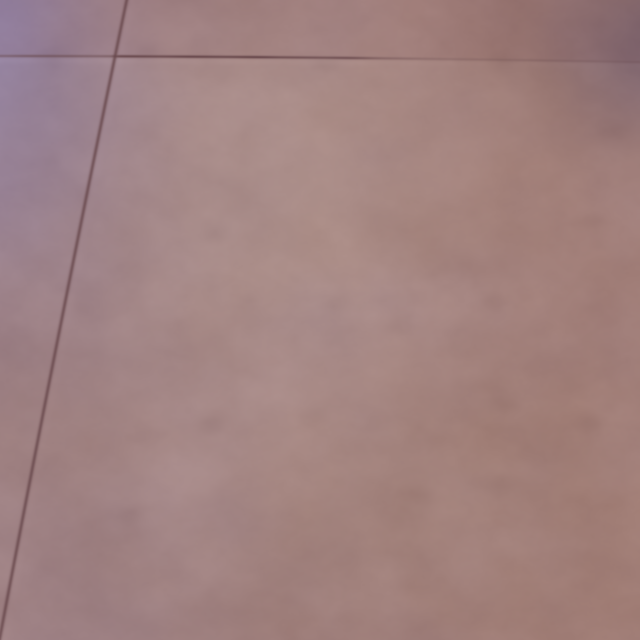
A three.js fragment shader for this texture:

```glsl
// Dusty rose floor slabs seen close up: one large slab and slivers of three others.
// Two gently curved seams cross at the upper left; soft colour gradients and
// layered value noise give the uneven light and the worn, cloudy surface.
varying vec2 vUv;

float hash(vec2 p) {
  return fract(sin(dot(p, vec2(127.1, 311.7))) * 43758.5453);
}

float noise(vec2 p) {
  vec2 i = floor(p);
  vec2 f = fract(p);
  f = f * f * (3.0 - 2.0 * f);
  return mix(mix(hash(i), hash(i + vec2(1.0, 0.0)), f.x),
             mix(hash(i + vec2(0.0, 1.0)), hash(i + vec2(1.0, 1.0)), f.x), f.y);
}

// Layered noise centred on zero
float fbm(vec2 p) {
  float sum = 0.0;
  float amp = 0.5;
  for (int i = 0; i < 4; i++) {
    sum += amp * (noise(p) - 0.5);
    p = mat2(1.6, 1.2, -1.2, 1.6) * p + 7.3;
    amp *= 0.55;
  }
  return sum;
}

// Bell-shaped band around a line
float band(float d, float width) {
  return exp(-d * d / (width * width));
}

// Round falloff around a centre
float glow(vec2 p, vec2 centre, vec2 radius) {
  vec2 q = (p - centre) / radius;
  return exp(-dot(q, q));
}

void main() {
  vec2 p = vUv;

  // Broad light: pale middle, warm right side, cool upper corners
  vec3 color = mix(vec3(0.63, 0.515, 0.525), vec3(0.625, 0.485, 0.455),
                   smoothstep(0.1, 1.0, p.x + 0.12 * (0.5 - p.y)));
  color = mix(color, vec3(0.67, 0.56, 0.54), 0.75 * glow(p, vec2(0.42, 0.68), vec2(0.28, 0.36)));
  color = mix(color, vec3(0.65, 0.535, 0.51), 0.4 * glow(p, vec2(0.55, 0.2), vec2(0.4, 0.25)));
  color = mix(color, vec3(0.58, 0.515, 0.64), 0.95 * glow(p, vec2(-0.03, 0.95), vec2(0.18, 0.32)));
  color = mix(color, vec3(0.48, 0.395, 0.45), 0.8 * glow(p, vec2(1.04, 0.95), vec2(0.18, 0.15)));

  // Cloudy stains, mottling and a soft fine texture
  color += fbm(p * vec2(4.0, 5.0) + 3.7) * vec3(0.065, 0.07, 0.075);
  color += fbm(p * vec2(15.0, 19.0) + 11.0) * vec3(0.04, 0.042, 0.04);
  color += fbm(p * vec2(46.0, 60.0) + 5.0) * 0.012;
  color += fbm(p * 6.0 + 29.0) * vec3(0.012, 0.0, -0.03);

  // Faint scattered smudges, one in some of the cells
  vec2 cell = floor(p * 7.0);
  vec2 spot = 0.3 + 0.4 * vec2(hash(cell + 2.0), hash(cell + 8.0));
  color -= 0.025 * step(0.7, hash(cell + 4.0)) * glow(fract(p * 7.0), spot, vec2(0.16, 0.11));

  // Signed distances to the slanted seam and to the level seam
  float slant = (p.x + 0.001 - 0.19 * p.y - 0.009 * p.y * p.y) * 0.981;
  float level = p.y - 0.9125 + 0.001 * p.x + 0.0085 * p.x * p.x;

  // The strip above the level seam is a little darker and redder
  color *= mix(vec3(1.0), vec3(0.98, 0.96, 0.965), smoothstep(-0.004, 0.006, level));

  // Barely lit lips beside the seams
  color += 0.006 * band(slant - 0.009, 0.006);
  color += 0.016 * band(level + 0.007, 0.005) * (1.0 - 0.7 * p.x);

  // Dark grooves; the level one is boldest past the crossing and fades to the right
  float fade = mix(0.5, 0.85, smoothstep(0.17, 0.19, p.x))
             * mix(1.0, 0.25, smoothstep(0.45, 0.72, p.x));
  fade *= 0.85 + 0.3 * noise(vec2(p.x * 20.0, 3.0));
  vec3 groove = vec3(0.40, 0.275, 0.29);
  color = mix(color, groove, 0.72 * band(slant, 0.0031));
  color = mix(color, groove, min(fade, 1.0) * band(level, 0.0024));

  gl_FragColor = vec4(clamp(color, 0.0, 1.0), 1.0);
}
```
